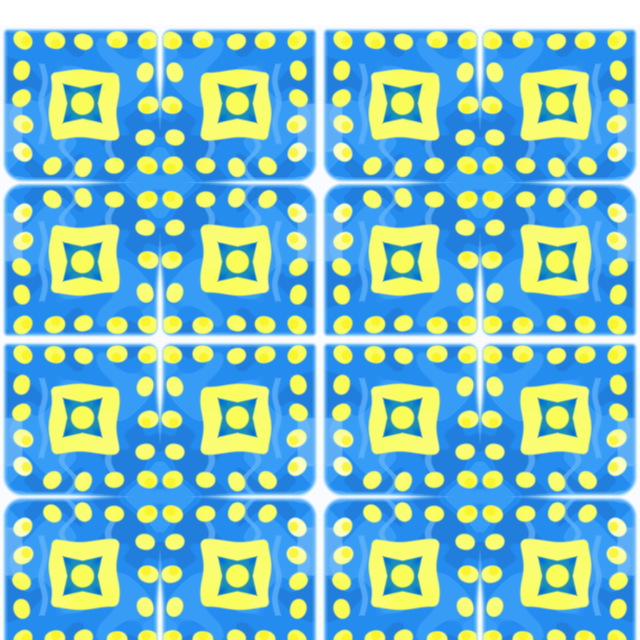
Give the GLSL for this pattern, as a WebGL 1 fragment shader.

```glsl
precision highp float;
// Mirrored blue tiles, four across and about four down, each a square ring
// with a dot inside a border of sixteen painted dots. One tile is built with
// distance functions and noise, then reflected to fill the canvas.
uniform vec2 u_resolution;

float hash(vec2 p) {
  return fract(sin(dot(p, vec2(127.1, 311.7))) * 43758.5453);
}

float noise(vec2 p) {
  vec2 i = floor(p), f = fract(p);
  f = f * f * (3.0 - 2.0 * f);
  return mix(mix(hash(i), hash(i + vec2(1.0, 0.0)), f.x),
             mix(hash(i + vec2(0.0, 1.0)), hash(i + 1.0), f.x), f.y);
}

// Soft coverage of the inside of a distance field
float fill(float d) {
  float edge = max(0.009, 4.0 / u_resolution.x);
  return 1.0 - smoothstep(-edge, edge, d);
}

// Intersection of two half planes with a rounded corner
float roundMax(float a, float b, float r) {
  return max(max(a, b), length(max(vec2(a, b) + r, 0.0)) - r);
}

// Wavy upright brush stroke between two heights
float ribbon(vec2 p, float x, float sway, float top, float bottom, float width) {
  float d = abs(p.x - x - sway * sin(23.0 * p.y)) - width;
  return fill(max(d, max(top - p.y, p.y - bottom)));
}

// Outline of the blue tile; the gaps taper away towards the inner corner
float tileShape(vec2 p) {
  float left = 0.031 - p.x;
  float top = 0.031 - p.y;
  float right = p.x - 0.978 - 0.05 * smoothstep(0.25, 0.85, p.y);
  float bottom = p.y - 0.966 - 0.04 * smoothstep(0.4, 1.0, p.x);
  return max(roundMax(left, bottom, 0.11),
             max(roundMax(left, top, 0.02), roundMax(right, top, 0.05)));
}

// Layered blue washes and pale strokes behind the ornaments
vec3 background(vec2 p) {
  float n = noise(p * 5.5 + 0.4 * sin(p.yx * 14.0));
  vec3 blue = vec3(0.02, 0.47, 0.92);
  blue = mix(blue, vec3(0.0, 0.40, 0.83), 1.0 - smoothstep(0.30, 0.36, n));
  blue = mix(blue, vec3(0.12, 0.56, 0.96), smoothstep(0.62, 0.68, n));
  float strokes = ribbon(p, 0.27, 0.012, 0.24, 0.74, 0.018);
  strokes = max(strokes, ribbon(p, 0.43, 0.045, 0.70, 0.97, 0.018));
  strokes = max(strokes, ribbon(p, 0.70, 0.025, 0.68, 0.88, 0.020));
  return mix(blue, vec3(0.35, 0.68, 0.97), 0.75 * strokes);
}

vec3 yellowPaint(vec2 p) {
  float pale = smoothstep(0.40, 0.72, p.y) * (1.0 - smoothstep(0.14, 0.30, p.x));
  pale = max(pale, 0.35 * noise(p * 6.0 + 3.0));
  return mix(vec3(0.98, 0.99, 0.33), vec3(0.98, 1.0, 0.76), pale);
}

// Dots along the border of a five by five grid
vec3 borderDots(vec3 color, vec2 p) {
  for (int i = 0; i < 16; i++) {
    float side = floor((float(i) + 0.5) / 4.0);
    vec2 g = vec2(float(i) - 4.0 * side - 2.0, -2.0);
    if (mod(side, 2.0) > 0.5) g = vec2(-g.y, g.x);
    if (side > 1.5) g = -g;
    g += 2.0;
    float h = hash(g + 1.7);
    vec2 center = vec2(0.141 + 0.193 * g.x,
                       0.102 + mix(0.175, 0.195, min(g.x, 1.0)) * g.y);
    center += 0.022 * (vec2(h, hash(g + 8.3)) - 0.5);
    vec2 q = p - center;
    float angle = atan(q.y, q.x);
    float radius = 0.054 + 0.006 * h;
    radius *= 1.0 + 0.08 * cos(angle - 6.3 * h) + 0.10 * sin(2.0 * angle + 9.0 * h);
    vec3 paint = yellowPaint(p);
    float patchArea = fill(length(q - 0.02 * vec2(cos(9.0 * h), sin(9.0 * h))) - 0.03);
    paint = mix(paint, vec3(0.98, 0.94, 0.08), 0.7 * patchArea * step(0.65, h));
    color = mix(color, paint, fill(length(q) - radius));
  }
  return color;
}

// Wobbly square ring, its pinched window and the central dot
vec3 squareRing(vec3 color, vec2 p) {
  vec2 q = p - vec2(0.526, 0.497);
  q += 0.010 * sin(q.yx * vec2(19.0, 16.0) + vec2(0.6, 2.0));
  vec2 b = abs(q) - 0.175;
  float outer = length(max(b, 0.0)) + min(max(b.x, b.y), 0.0) - 0.037;
  color = mix(color, yellowPaint(p), fill(outer));
  vec2 a = abs(p - vec2(0.516, 0.487));
  float window = max(a.x, a.y) - 0.095 - 0.22 * min(a.x, a.y);
  vec3 shade = mix(vec3(0.10, 0.55, 0.74), vec3(0.0, 0.44, 0.84),
                   smoothstep(0.05, 0.10, min(a.x, a.y)));
  color = mix(color, shade, fill(window));
  return mix(color, vec3(0.98, 0.99, 0.34), fill(length(a) - 0.072));
}

void main() {
  // Tile space: y runs down, with a white strip above the first row
  vec2 uv = gl_FragCoord.xy / u_resolution;
  vec2 p = vec2(uv.x, 1.0 - uv.y) * 4.0 - vec2(0.0, 0.159);
  vec2 size = vec2(1.0, 0.982);
  vec2 t = size * (1.0 - abs(mod(p / size, 2.0) - 1.0));

  float d = tileShape(t);
  vec3 color = background(t);
  float haze = fill(t.x - 0.14) * fill(abs(t.y - 0.64) - 0.15);
  color = mix(color, vec3(0.62, 0.82, 1.0), 0.5 * haze);
  color = mix(color, vec3(0.50, 0.77, 0.98), 0.65 * smoothstep(-0.035, 0.0, d));
  color = squareRing(color, t);
  color = borderDots(color, t);

  // White gaps with a faint blue bleed
  vec3 gap = mix(vec3(0.66, 0.86, 0.99), vec3(0.98, 0.985, 1.0), smoothstep(0.0, 0.02, d));
  color = mix(gap, color, fill(d));
  color = mix(color, vec3(1.0), fill(p.y));
  gl_FragColor = vec4(color, 1.0);
}
```
